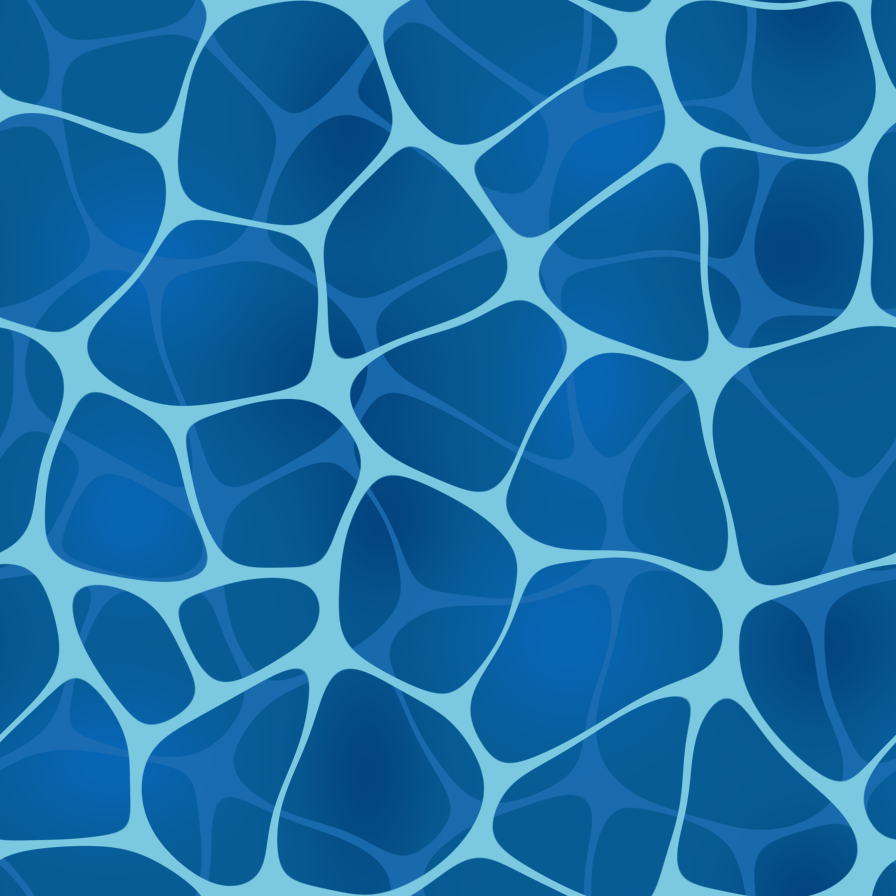
Write a Shadertoy shader that draws this texture.

```glsl
const float TAU = 6.2831853;
const float CELLS = 5.0;

vec2 hash2(vec2 p) {
    vec3 q = fract(p.xyx * vec3(0.1031, 0.1030, 0.0973));
    q += dot(q, q.yzx + 33.33);
    return fract((q.xx + q.yz) * q.zy);
}

// Jittered cell centre; the lattice wraps at the canvas edges
vec2 cellCentre(vec2 cell) {
    return cell + 0.06 + 0.88 * hash2(mod(cell, CELLS) * 7.0 + 3.0);
}

// Periodic bending that curves the cell walls
vec2 ripple(vec2 p) {
    p += 0.011 * sin(TAU * (vec2(2.0, 3.0) * p.yx + vec2(0.1, 0.6)));
    return p + 0.0035 * sin(TAU * (vec2(6.0, 5.0) * p.yx + p + vec2(0.4, 0.8)));
}

// Rounded distance to the nearest cell wall, in cell units
float wallDistance(vec2 p) {
    vec2 home = floor(p), nearCell = home, toNear = vec2(0.0);
    float best = 1e3;
    for (int y = -2; y <= 2; y++)
    for (int x = -2; x <= 2; x++) {
        vec2 cell = home + vec2(x, y);
        vec2 r = cellCentre(cell) - p;
        if (dot(r, r) < best) {
            best = dot(r, r);
            toNear = r;
            nearCell = cell;
        }
    }
    // The smooth minimum over all walls fills the junctions
    float sum = 0.0;
    for (int y = -2; y <= 2; y++)
    for (int x = -2; x <= 2; x++) {
        if (x == 0 && y == 0) continue;
        vec2 r = cellCentre(nearCell + vec2(x, y)) - p;
        float d = dot(0.5 * (r + toNear), normalize(r - toNear));
        sum += exp(-13.0 * d);
    }
    return -log(sum) / 13.0;
}

// Coverage of the light web, with strands of varying width
float web(vec2 uv) {
    vec2 wave = sin(TAU * (vec2(4.0, 3.0) * uv + vec2(2.0, -3.0) * uv.yx));
    float width = 0.017 + 0.006 * wave.x * wave.y;
    float soft = 0.8 * CELLS / iResolution.y;
    float d = wallDistance(ripple(uv) * CELLS);
    return 1.0 - smoothstep(width - soft, width + soft, d);
}

// Soft elliptical patch that wraps around the canvas
float patchGlow(vec2 uv, vec2 centre, vec2 radius) {
    vec2 d = (fract(uv - centre + 0.5) - 0.5) / radius;
    return exp(-dot(d, d));
}

void mainImage(out vec4 fragColor, in vec2 fragCoord) {
    vec2 uv = fragCoord / iResolution.xy;

    // Deep and sunlit patches of water
    float deep = 0.0, lit = 0.0;
    for (int i = 0; i < 13; i++) {
        float n = float(i);
        vec2 centre = fract(n * vec2(0.7549, 0.5698) + vec2(0.37, 0.58));
        vec2 radius = 0.065 + 0.055 * hash2(vec2(n, 9.0));
        float glow = patchGlow(uv, centre, radius);
        if (i % 2 == 0) deep += glow; else lit += glow;
    }
    vec3 water = vec3(0.03, 0.36, 0.58);
    water = mix(water, vec3(0.01, 0.27, 0.50), min(deep, 1.0));
    water = mix(water, vec3(0.03, 0.40, 0.72), min(lit, 1.0) * 0.95);

    // Faint mirrored web below, bright web on the surface
    float faint = web(vec2(uv.x + 0.13, 0.71 - uv.y));
    vec3 color = mix(water, vec3(0.11, 0.43, 0.70), 0.85 * faint);
    color = mix(color, vec3(0.48, 0.79, 0.88), web(uv));

    fragColor = vec4(color, 1.0);
}
```
